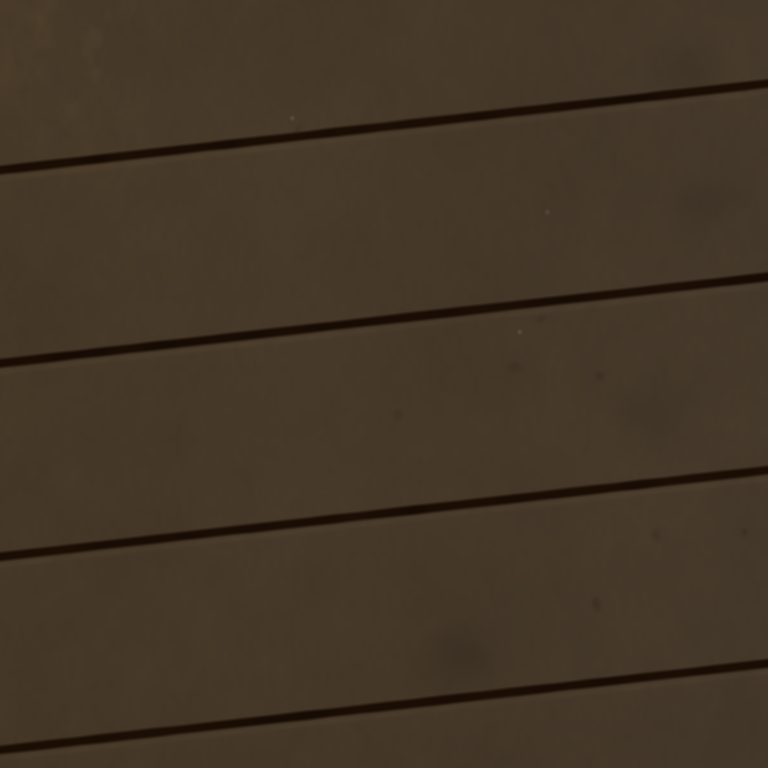
This texture is drawn by a Shadertoy shader. Its source:

```glsl
// Dark brown boards parted by four slanted, nearly black grooves.
// A sheared coordinate repeats the groove; value noise mottles the boards,
// and jittered grid cells scatter soft smudges, pale specks and faint scuffs.

const vec3 BOARD = vec3(0.270, 0.219, 0.158);
const vec3 GROOVE = vec3(0.095, 0.048, 0.015);
const float SLOPE = 0.1128;        // rise of a groove across the canvas
const float SPACING = 0.2517;      // vertical step between grooves
const float FIRST_GROOVE = 0.0234; // height of the lowest groove at the left
const float HALF_WIDTH = 0.0056;
const float SOFTNESS = 0.0030;

float hash(vec2 p) {
    return fract(sin(dot(p, vec2(127.1, 311.7))) * 43758.5453);
}

float valueNoise(vec2 p) {
    vec2 cell = floor(p);
    vec2 f = fract(p);
    f = f * f * (3.0 - 2.0 * f);
    float low = mix(hash(cell), hash(cell + vec2(1.0, 0.0)), f.x);
    float high = mix(hash(cell + vec2(0.0, 1.0)), hash(cell + vec2(1.0)), f.x);
    return mix(low, high, f.y);
}

// Layered noise, centred on zero
float fractalNoise(vec2 p) {
    float sum = 0.0;
    float amplitude = 0.5;
    for (int i = 0; i < 4; i++) {
        sum += amplitude * (valueNoise(p) - 0.5);
        p = p * 2.03 + 17.3;
        amplitude *= 0.5;
    }
    return sum;
}

// One soft spot in some of the cells; radius is in cell units
float scatteredSpots(vec2 p, float radius, float chance, float seed) {
    vec2 cell = floor(p);
    vec2 jitter = vec2(hash(cell + seed), hash(cell + seed + 31.7));
    vec2 centre = mix(vec2(radius), vec2(1.0 - radius), jitter);
    float present = step(hash(cell + seed + 57.3), chance);
    float strength = 0.5 + 0.5 * hash(cell + seed + 83.9);
    float spot = 1.0 - smoothstep(0.0, radius, length(fract(p) - centre));
    return present * strength * spot;
}

// Signed vertical offset to the nearest groove
float grooveOffset(vec2 uv) {
    float v = (uv.y - SLOPE * uv.x - FIRST_GROOVE) / SPACING;
    return (fract(v + 0.5) - 0.5) * SPACING;
}

vec3 boardColor(vec2 uv) {
    // Broad mottling, blotches and fine grain
    float shade = 1.0 + 0.09 * fractalNoise(uv * 5.0);
    shade += 0.06 * fractalNoise(uv * vec2(22.0, 16.0) + 9.0);
    shade += 0.025 * (valueNoise(uv * vec2(150.0, 75.0)) - 0.5);
    shade += 0.03 * (uv.y - 0.5);

    // Dark smudges with ragged outlines, and small dark marks
    vec2 ragged = uv + 0.05 * vec2(fractalNoise(uv * 14.0),
                                  fractalNoise(uv * 14.0 + 40.0));
    shade -= 0.10 * scatteredSpots(ragged * vec2(4.0, 5.0), 0.30, 0.35, 3.0);
    shade -= 0.14 * scatteredSpots(ragged * 11.0, 0.13, 0.12, 11.0);

    // Pale specks, and a scuffed upper left corner
    shade += 0.35 * scatteredSpots(uv * 9.0, 0.045, 0.08, 23.0);
    float corner = 1.0 - smoothstep(0.02, 0.18, length(uv - vec2(0.09, 0.94)));
    shade += 0.35 * corner * max(fractalNoise(uv * vec2(34.0, 20.0)), 0.0);

    // Warmer to the left, greyer to the right
    vec3 tint = mix(vec3(1.015, 1.0, 0.97), vec3(0.985, 1.0, 1.04), uv.x);
    return BOARD * tint * shade;
}

void mainImage(out vec4 fragColor, in vec2 fragCoord) {
    vec2 uv = fragCoord / iResolution.xy;
    float pixel = 1.0 / iResolution.y;
    float offset = grooveOffset(uv);
    vec3 color = boardColor(uv);

    // Faint lit lip on the lower edge of each groove
    float lip = exp(-pow((offset + 0.0115) / 0.0035, 2.0));
    color *= 1.0 + lip * (0.04 + 0.05 * valueNoise(uv * 40.0));

    // Groove with slightly uneven width and depth
    float halfWidth = HALF_WIDTH + 0.0008 * (valueNoise(uv * 30.0) - 0.5);
    float edge = max(SOFTNESS, pixel);
    float groove = 1.0 - smoothstep(halfWidth - edge, halfWidth + edge, abs(offset));
    vec3 depth = GROOVE * (0.9 + 0.25 * valueNoise(uv * 24.0 + 5.0));
    color = mix(color, depth, groove);

    fragColor = vec4(color, 1.0);
}
```
